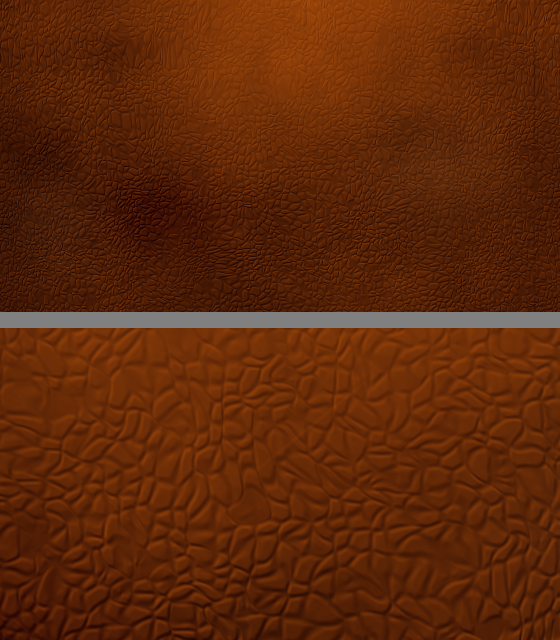
Top, the full canvas; bottom, a detail of the centre.
Write a Shadertoy shader that draws this texture.

```glsl
// Worn brown leather: embossed pebble grain, warm glow from the top, stains and scratches.

float hash(vec2 p) {
    return fract(sin(dot(p, vec2(127.1, 311.7))) * 43758.5453);
}

float noise(vec2 p) {
    vec2 i = floor(p), f = fract(p);
    f = f * f * (3.0 - 2.0 * f);
    return mix(mix(hash(i), hash(i + vec2(1, 0)), f.x),
               mix(hash(i + vec2(0, 1)), hash(i + vec2(1, 1)), f.x), f.y);
}

float fbm(vec2 p) {
    float sum = 0.0, amp = 0.5;
    for (int i = 0; i < 5; i++) {
        sum += amp * noise(p);
        p = mat2(1.6, 1.2, -1.2, 1.6) * p + 7.3;
        amp *= 0.5;
    }
    return sum;
}

// Height of the hide: rounded Voronoi pebbles parted by creases
float grainHeight(vec2 p) {
    // Narrow pebbles at the sides, flat ones near the bottom
    vec2 c = p - vec2(0.9, 0.5);
    vec2 q = vec2(c.x + 0.18 * c.x * c.x * c.x, c.y - 0.25 * c.y * c.y) * 47.0;
    q += 2.4 * vec2(noise(p * 9.0), noise(p * 9.0 + 31.0));
    q += 0.9 * vec2(noise(q * 0.9), noise(q * 0.9 + 57.0));

    vec2 cell = floor(q);
    float nearest = 9.0, second = 9.0;
    for (int y = -1; y <= 1; y++)
    for (int x = -1; x <= 1; x++) {
        vec2 id = cell + vec2(x, y);
        vec2 seed = id + vec2(hash(id), hash(id + 19.7));
        float d = length(seed - q);
        second = min(second, max(nearest, d));
        nearest = min(nearest, d);
    }
    return smoothstep(0.0, 0.5, second - nearest) + 0.35 * noise(q * 1.7);
}

float blob(vec2 p, vec2 center, vec2 radius) {
    vec2 d = (p - center) / radius;
    return exp(-dot(d, d));
}

// Soft thin line between two points
float scratch(vec2 p, vec2 a, vec2 b) {
    vec2 ab = b - a;
    float along = clamp(dot(p - a, ab) / dot(ab, ab), 0.0, 1.0);
    float d = length(p - a - ab * along);
    return (1.0 - smoothstep(0.0005, 0.003, d)) * sin(3.1416 * along);
}

void mainImage(out vec4 fragColor, in vec2 fragCoord) {
    vec2 p = fragCoord / iResolution.y;
    float width = iResolution.x / iResolution.y;

    // Broad light: glow at the top, darker sides and bottom
    float glow = blob(p, vec2(0.56 * width, 1.05), vec2(0.66, 0.62));
    float tone = 0.31 + 0.19 * p.y + 0.72 * glow;
    tone -= 0.16 * smoothstep(0.6, 0.95, abs(p.x - 0.5 * width));
    tone += 0.6 * (fbm(p * 2.6 + 3.0) - 0.48);
    tone += 0.2 * (fbm(p * 11.0) - 0.48);

    // Dark stains
    float redStain = blob(p, vec2(0.52, 0.32), vec2(0.2, 0.13));
    tone -= 0.2 * redStain;
    tone -= 0.2 * blob(p, vec2(0.14, 0.53), vec2(0.16, 0.1));
    tone -= 0.2 * blob(p, vec2(0.36, 0.83), vec2(0.1, 0.06));
    tone -= 0.18 * blob(p, vec2(1.34, 0.56), vec2(0.14, 0.1));
    tone -= 0.16 * blob(p, vec2(1.5, 0.84), vec2(0.15, 0.08));

    // Grain relief lit from the upper left, fainter under the glow
    float height = grainHeight(p);
    float relief = height - grainHeight(p + vec2(-0.0019, 0.0036));
    float depth = mix(1.0, 0.55, glow) * (0.75 + 0.5 * noise(p * 5.0));
    tone += depth * (0.42 * relief + 0.14 * (height - 0.8));
    tone += 0.06 * (noise(p * 210.0) - 0.5);

    // Slanted scratches
    for (int i = 0; i < 6; i++) {
        float k = float(i);
        vec2 start = vec2(0.58 + 0.07 * k, 0.5 + 0.3 * hash(vec2(k, 4.0)));
        vec2 run = vec2(0.16, 0.12 + 0.13 * hash(vec2(k, 8.0)));
        tone += 0.13 * scratch(p, start, start + run);
    }

    // Faint upright seams, broken along their length
    for (int i = 0; i < 3; i++) {
        float k = float(i);
        float d = (p.x - width * (0.375 + 0.17 * k + 0.12 * k * (k - 1.0))) / 0.004;
        float worn = smoothstep(0.35, 0.7, noise(vec2(k * 9.0, p.y * 5.0)));
        tone -= 0.13 * exp(-d * d) * worn;
    }

    // Leather dye, with reddish stains and greyish worn haze
    vec3 color = mix(vec3(0.21, 0.065, 0.012), vec3(0.49, 0.21, 0.03), tone);
    float haze = blob(p, vec2(0.17, 0.28), vec2(0.14, 0.14))
               + blob(p, vec2(1.4, 0.46), vec2(0.2, 0.17));
    color += haze * vec3(0.0, 0.016, 0.018);
    color.g -= 0.018 * redStain;
    fragColor = vec4(clamp(color, 0.0, 1.0), 1.0);
}
```
